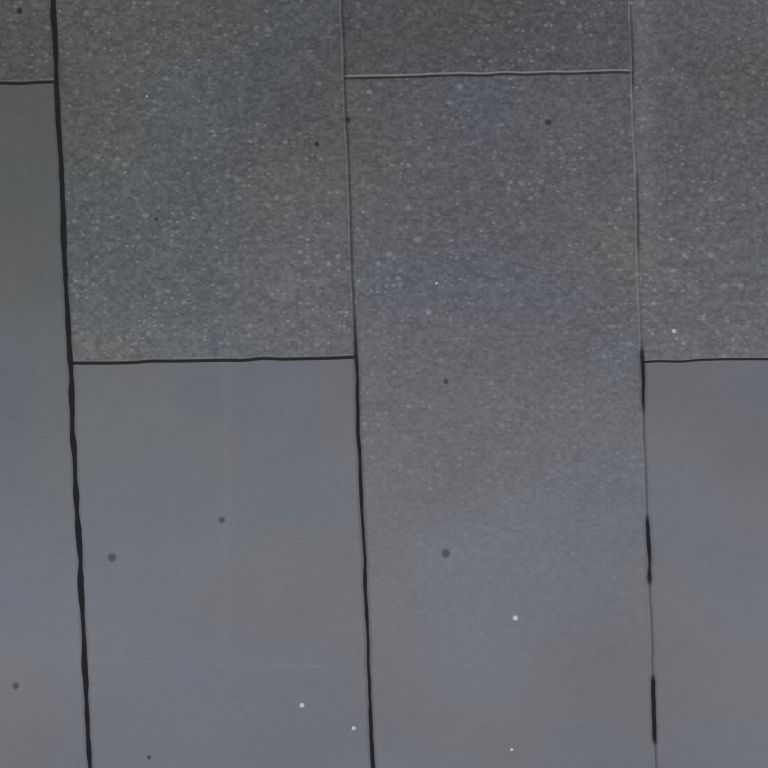
This texture is drawn by a Shadertoy shader. Its source:

```glsl
// Staggered grey stone paving slabs with worn, slightly leaning joints.

const vec3 STONE_LIGHT = vec3(0.438, 0.447, 0.470);
const vec3 STONE_DARK  = vec3(0.352, 0.352, 0.365);
const vec3 OLIVE_TINT  = vec3(-0.004, 0.000, -0.018);
const vec3 JOINT_DARK  = vec3(0.125, 0.120, 0.130);
const vec3 JOINT_PALE  = vec3(0.490, 0.490, 0.475);

float hash(vec2 p) {
    vec3 q = fract(p.xyx * vec3(0.1031, 0.1030, 0.0973));
    q += dot(q, q.yzx + 33.33);
    return fract((q.x + q.y) * q.z);
}

float noise(vec2 p) {
    vec2 i = floor(p), f = fract(p);
    f = f * f * (3.0 - 2.0 * f);
    return mix(mix(hash(i), hash(i + vec2(1, 0)), f.x),
               mix(hash(i + vec2(0, 1)), hash(i + vec2(1, 1)), f.x), f.y);
}

float fbm(vec2 p) {
    float sum = 0.0, amp = 0.5;
    for (int i = 0; i < 4; i++) {
        sum += amp * noise(p);
        p = p * 2.03 + 17.1;
        amp *= 0.5;
    }
    return sum;
}

// Soft-edged line from a signed distance.
float stroke(float d, float halfWidth, float px) {
    return 1.0 - smoothstep(halfWidth - px, halfWidth + px, abs(d));
}

// Sparse dots scattered one per cell, kept with the given chance.
float flecks(vec2 p, float cells, float chance, float radius, float seed) {
    vec2 q = p * cells, id = floor(q) + seed;
    vec2 centre = 0.3 + 0.4 * vec2(hash(id + 3.7), hash(id + 9.2));
    float size = radius * (0.5 + hash(id + 5.1));
    float dotMask = 1.0 - smoothstep(size * 0.4, size, length(fract(q) - centre));
    return dotMask * step(1.0 - chance, hash(id));
}

// Height of the cross joint in a column; odd columns are shifted.
float crossJoint(float column, float across) {
    float odd = mod(column, 2.0);
    return mix(0.531 + 0.001 * column, 0.897 + 0.008 * column, odd) + 0.008 * (across - 0.5);
}

// Stone colour with gradient, stains, grain and glitter.
vec3 stone(vec2 p, float column, float upper) {
    float odd = mod(column, 2.0);
    float rough = max(upper, odd * step(0.0, column) * smoothstep(0.05, 0.75, p.y));
    vec3 col = mix(STONE_LIGHT, STONE_DARK, smoothstep(0.22, 0.98, p.y));
    col -= 0.018 * upper * (1.0 - 0.4 * step(1.5, column));
    col -= 0.012 * odd * smoothstep(0.2, 0.55, p.y);
    col += OLIVE_TINT * smoothstep(0.65, 0.0, p.x) * smoothstep(0.1, 0.8, p.y);

    // Broad stains and tints
    col += 0.045 * (fbm(p * vec2(5.0, 7.0)) - 0.47);
    col += vec3(0.012, 0.0, -0.012) * (noise(p * vec2(5.0, 9.0) + 40.0) - 0.5);
    col += vec3(-0.008, 0.0, 0.010) * smoothstep(0.5, 0.8, noise(p * 8.0 + 71.0));

    // Fine grain, stretched sideways, and pale glitter
    float grain = noise(p * vec2(150.0, 240.0)) + noise(p * vec2(290.0, 350.0) + 8.0) - 1.0;
    col += grain * mix(0.010, 0.055, rough);
    for (int i = 0; i < 3; i++) {
        float k = float(i);
        float bright = flecks(p * vec2(0.8, 1.0), 95.0 + 38.0 * k, 0.13, 0.32, 31.0 * k);
        col += 0.10 * rough * bright * noise(p * 25.0 + k);
    }

    // Rare pits and chips
    col -= 0.13 * flecks(p, 23.0, 0.012, 0.14, 57.0);
    col += 0.28 * flecks(p, 29.0, 0.008, 0.11, 113.0);
    return col;
}

void mainImage(out vec4 fragColor, in vec2 fragCoord) {
    vec2 p = fragCoord / iResolution.xy;
    float px = 0.8 / iResolution.y;

    // Columns lean and widen slightly upwards
    float width = mix(0.3685, 0.376, p.y);
    float wobble = 0.004 * (fbm(vec2(p.y * 18.0, 3.0)) - 0.47);
    float c = (p.x + wobble - mix(0.117, 0.068, p.y)) / width;
    float column = floor(c), across = fract(c), seam = floor(c + 0.5);
    float seamDist = (c - seam) * width;
    float jointDist = p.y - crossJoint(column, across) + 0.002 * (noise(vec2(p.x * 35.0, 7.0)) - 0.5);

    vec3 col = stone(p, column, step(0.0, jointDist));

    // Scuffs: a pale strip by the right seam and faint marks on the left slab
    col += 0.025 * step(1.5, column) * smoothstep(0.12, 0.03, across) * smoothstep(0.5, 0.8, p.y);
    float lowerLeft = step(abs(column), 0.5) * step(jointDist, 0.0);
    col += 0.010 * lowerLeft * smoothstep(0.01, 0.0, abs(p.x - 0.295)) * smoothstep(0.08, 0.2, p.y);
    col += 0.022 * lowerLeft * stroke(p.y - 0.137 + 0.03 * (p.x - 0.25), 0.0012, px) * noise(p * 20.0);

    // Cross joints: dark gaps, or a pale filled one in the middle column
    float pale = step(abs(column - 1.0), 0.5);
    float thin = mix(0.0021, 0.0014, step(1.5, column));
    col = mix(col, JOINT_DARK, stroke(jointDist + 0.0025 * pale, thin, px) * mix(0.88, 0.6, pale));
    col = mix(col, JOINT_PALE, stroke(jointDist - 0.0028 * (1.0 - pale), 0.0013, px) * mix(0.25, 0.85, pale));

    // Long seams: open and dark low down, pale and patchy higher up
    float worn = noise(vec2(p.y * 45.0, seam * 9.0));
    float gap = 1.0 - min(seam, 1.0) * 0.65 * smoothstep(0.5, 0.62, p.y);
    float patches = smoothstep(0.1, 0.7, cos(6.2832 * (p.y - 0.075) / 0.215) + 0.6 * (worn - 0.5));
    gap *= mix(1.0, 0.25 + 0.75 * patches, step(1.5, seam));
    float halfWidth = mix(0.0032, 0.0021, min(seam, 1.0)) * (0.7 + 0.6 * worn);
    col = mix(col, JOINT_DARK, 0.3 * gap * smoothstep(0.008, 0.0, abs(seamDist)));
    col = mix(col, JOINT_DARK, gap * 0.92 * stroke(seamDist, halfWidth, px));
    float lip = stroke(seamDist + 0.0022, 0.0012, px) * (1.0 - gap) * (0.35 + 0.6 * worn);
    col = mix(col, JOINT_PALE, lip);

    fragColor = vec4(clamp(col, 0.0, 1.0), 1.0);
}
```
